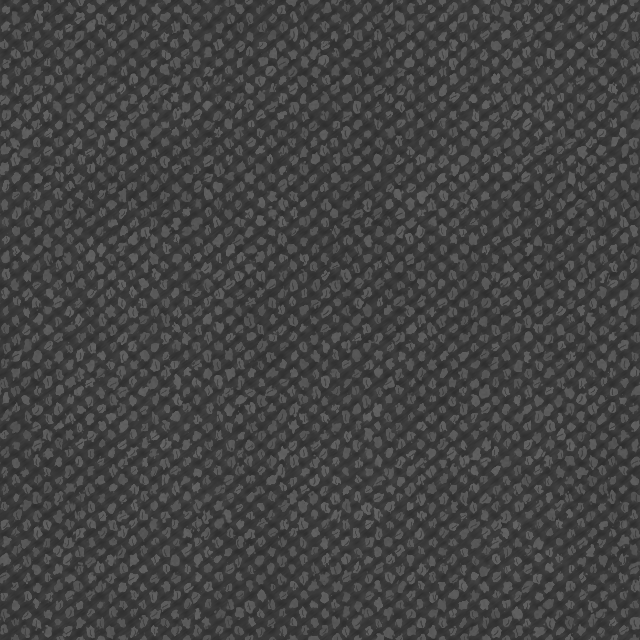
Write a Shadertoy shader that draws this texture.

```glsl
// Charcoal woven cloth: staggered columns of pale, ragged thread tufts
// sit on a dark diagonal weave. Each tuft is a jittered, noise-warped ellipse,
// often split by a thin slit; fine fibres and soft wear shade the ground.

#define COLUMNS 60.0              // staggered tuft columns across
#define ROWS 36.0                 // tufts down each column
#define TUFT_SIZE vec2(0.36, 0.47) // radii in column widths
#define JITTER 0.24
#define RAGGED 0.95
#define SLIT_WIDTH 0.13
#define SLIT_SHARE 0.62
#define DARK vec3(0.183)
#define GROUND vec3(0.268)
#define TUFT vec3(0.362)

const float TAU = 6.2831853;

float hash(vec2 p) {
    return fract(sin(dot(p, vec2(127.1, 311.7))) * 43758.545);
}

float noise(vec2 p) {
    vec2 i = floor(p), f = fract(p);
    f = f * f * (3.0 - 2.0 * f);
    return mix(mix(hash(i), hash(i + vec2(1, 0)), f.x),
               mix(hash(i + vec2(0, 1)), hash(i + vec2(1, 1)), f.x), f.y);
}

mat2 rotate(float a) {
    float c = cos(a), s = sin(a);
    return mat2(c, -s, s, c);
}

// Dark weave: strong rising diagonals, weaker falling ones, and fibres.
vec3 weave(vec2 p, float pitch) {
    vec2 q = p + 0.22 * (vec2(noise(p * 1.3), noise(p * 1.3 + 31.0)) - 0.5);
    q -= vec2(0.5, 0.5 * pitch);
    float slope = 2.0 * q.y / pitch;
    float rising = 0.5 + 0.5 * cos(TAU * 0.5 * (q.x - slope));
    float falling = 0.5 + 0.5 * cos(TAU * 0.5 * (q.x + slope) + 0.5);
    vec2 along = rotate(0.65) * p;
    float fibre = noise(along * vec2(1.8, 8.0)) - 0.5;
    float clump = noise(p * 2.3 + 7.0) - 0.5;
    float light = 0.16 + 0.40 * rising + 0.27 * falling + 0.35 * fibre + 0.38 * clump;
    return mix(DARK, GROUND, clamp(light, 0.0, 1.15));
}

// Returns coverage in x and brightness in y for one tuft.
vec2 tuft(vec2 p, vec2 centre, vec2 id, float soft) {
    float seed = hash(id + 3.7);
    vec2 offset = JITTER * (vec2(hash(id), hash(id + 17.3)) - 0.5);
    vec2 size = TUFT_SIZE * mix(0.84, 1.16, hash(id + 41.0));
    vec2 q = rotate(mix(-0.75, 0.35, seed)) * (p - centre - offset) / size;

    // Ragged outline
    float warp = noise(q * 1.7 + id * 5.3) - 0.5;
    float edge = length(q) - 1.0 + RAGGED * warp;
    float blur = soft / TUFT_SIZE.x;
    float cover = 1.0 - smoothstep(-blur, blur, edge);

    // Curved slit between the fibres
    float curve = 0.55 * (hash(id + 8.1) - 0.5) + 0.25 * sin(2.5 * q.y + TAU * seed);
    float slit = 1.0 - smoothstep(SLIT_WIDTH - blur * 0.4, SLIT_WIDTH + blur * 0.7,
                                  abs(q.x - curve));
    slit *= 1.0 - smoothstep(0.45, 0.8, abs(q.y + 0.15));
    slit *= step(hash(id + 23.0), SLIT_SHARE);
    return vec2(cover * (1.0 - 0.85 * slit), mix(0.91, 1.04, hash(id + 61.0)));
}

void mainImage(out vec4 fragColor, in vec2 fragCoord) {
    vec2 p = fragCoord / iResolution.xy * COLUMNS;
    float pitch = COLUMNS / ROWS;
    float soft = max(0.05, 0.6 * COLUMNS / iResolution.y);
    vec3 color = weave(p, pitch);

    // Lay the nearby tufts over the weave
    for (int i = -1; i <= 1; i++) {
        float column = floor(p.x) + float(i);
        float stagger = 0.5 * mod(column, 2.0);
        for (int j = -1; j <= 1; j++) {
            float row = floor(p.y / pitch - stagger) + float(j);
            vec2 centre = vec2(column + 0.5, (row + 0.5 + stagger) * pitch);
            vec2 id = mod(vec2(column, row), vec2(COLUMNS, ROWS));
            vec2 t = tuft(p, centre, id, soft);
            float grain = 0.95 + 0.09 * noise(p * 5.0 + id);
            color = mix(color, TUFT * t.y * grain, t.x);
        }
    }

    // Broad, faint wear
    color *= 0.97 + 0.06 * noise(p * 0.12);
    fragColor = vec4(color, 1.0);
}
```
